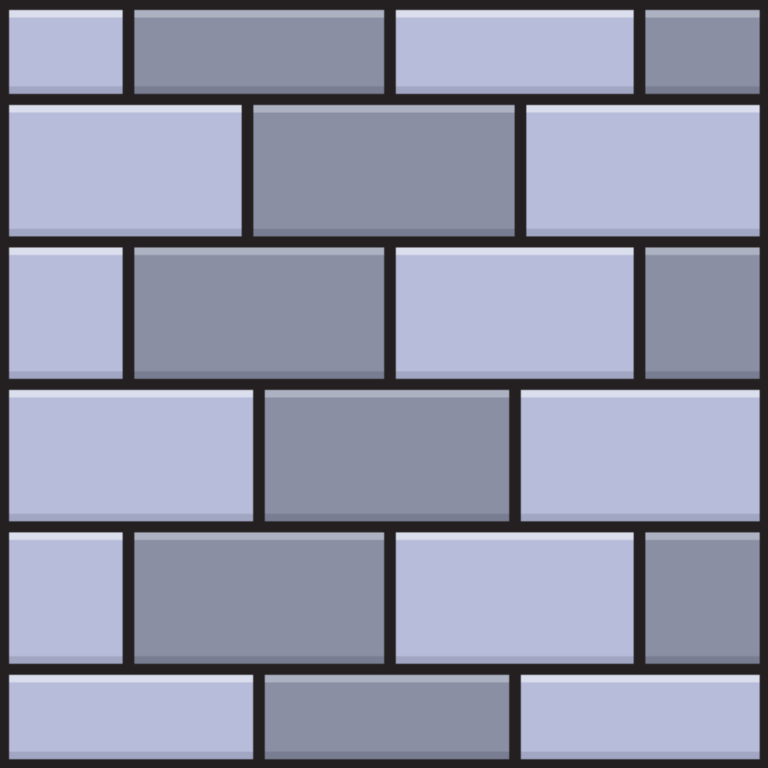
This texture is drawn by a Shadertoy shader. Its source:

```glsl
// Draws a framed wall of light and dark blue-grey bricks with bevelled edges and black mortar.

// Positions of the vertical joints in a row, counted from the bottom; 2.0 lies off the wall.
vec3 rowJoints(float row) {
    if (mod(row, 2.0) > 0.5) return vec3(0.1673, 0.5078, 0.8327);
    return row > 3.5 ? vec3(0.3223, 0.6777, 2.0) : vec3(0.3372, 0.6706, 2.0);
}

void mainImage(out vec4 fragColor, in vec2 fragCoord) {
    vec2 uv = fragCoord / iResolution.xy;
    vec2 soft = max(vec2(0.0015), 0.75 / iResolution.xy);

    // Row limits: the top and bottom rows are cut short by the frame
    const float rowHeight = 0.1855;
    float row = clamp(floor((uv.y - 0.5) / rowHeight) + 3.0, 0.0, 5.0);
    float rowBase = 0.4995 + (row - 3.0) * rowHeight;
    vec2 low = vec2(0.0042, max(rowBase, 0.0042));
    vec2 high = vec2(0.9968, min(rowBase + rowHeight, 0.9942));

    // Brick limits: nearest joint on either side
    vec3 joints = rowJoints(row);
    float brick = 0.0;
    for (int i = 0; i < 3; i++) {
        if (joints[i] < uv.x) {
            low.x = joints[i];
            brick += 1.0;
        } else {
            high.x = min(high.x, joints[i]);
        }
    }

    // Distances inward from the mortar edges
    vec2 halfMortar = vec2(0.0076, 0.0072);
    vec2 fromLow = uv - low - halfMortar;
    vec2 fromHigh = high - uv - halfMortar;

    // Alternating faces with a lit top strip and a shaded bottom strip
    bool dark = mod(brick, 2.0) > 0.5;
    vec3 face = dark ? vec3(0.54, 0.56, 0.64) : vec3(0.715, 0.738, 0.85);
    vec3 lit = dark ? vec3(0.68, 0.70, 0.76) : vec3(0.86, 0.87, 0.93);
    vec3 shade = dark ? vec3(0.47, 0.49, 0.57) : vec3(0.63, 0.65, 0.76);
    vec3 color = mix(shade, face, smoothstep(-soft.y, soft.y, fromLow.y - 0.0098));
    color = mix(lit, color, smoothstep(-soft.y, soft.y, fromHigh.y - 0.0098));

    // Mortar
    vec2 inside = smoothstep(-soft, soft, min(fromLow, fromHigh));
    color = mix(vec3(0.14, 0.125, 0.13), color, inside.x * inside.y);
    fragColor = vec4(color, 1.0);
}
```
